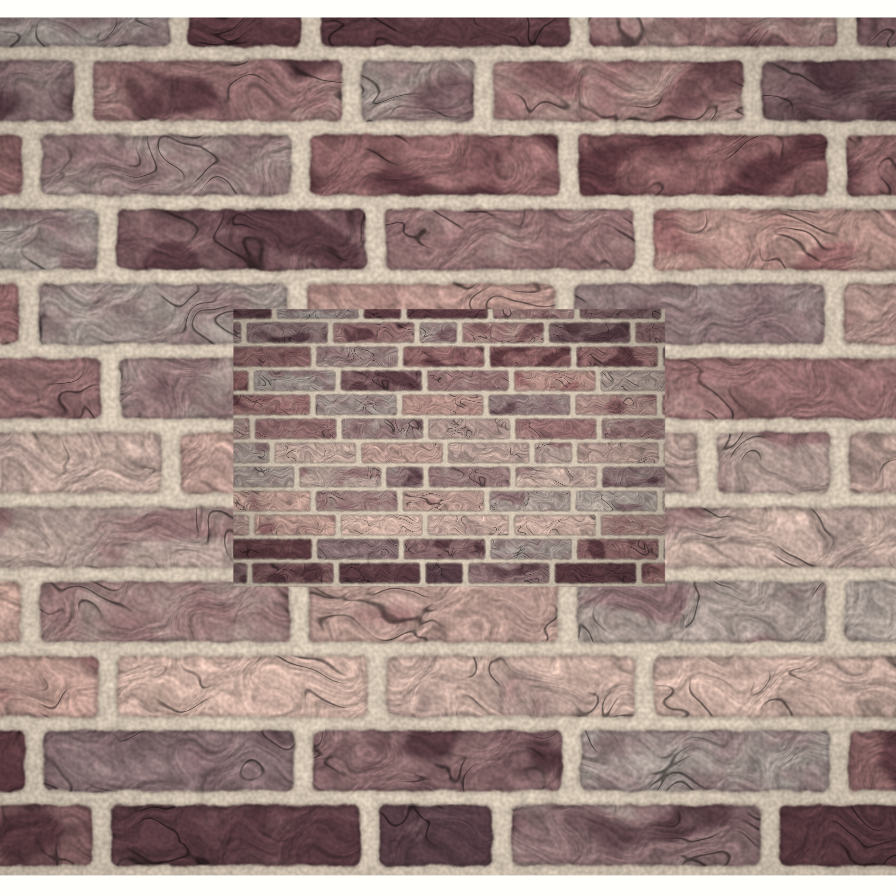
Give the GLSL for this texture, as a three.js fragment shader.

```glsl
// A weathered brick wall between white bands, with a small copy of the wider wall inset.
// Courses come from a running bond with an occasional half brick; hashes vary the
// tone of each brick, and gradient noise gives worn edges, creases, stains and grain.

#define ROW_H 0.0831         // course height, joint included
#define ROW_SHIFT 0.0234     // part of the top course that is cut off
#define BRICK_L 0.2995       // long brick, joint included
#define HEADER_L 0.1470      // half brick, joint included
#define JOINT vec2(0.0108, 0.0078)   // half joint widths
#define EDGE_WEAR 0.0045
#define CREASE 0.45
#define SOFTNESS 0.0022
#define INSET_SCALE 0.323
#define INSET_ORIGIN 0.3386
#define BAND vec2(0.0195, 0.9770)    // white beyond these heights, from the top

varying vec2 vUv;

const vec3 MORTAR = vec3(0.84, 0.78, 0.71);
const vec3 PALE   = vec3(0.77, 0.70, 0.65);
const vec3 GREY   = vec3(0.65, 0.59, 0.56);
const vec3 MAUVE  = vec3(0.55, 0.44, 0.44);
const vec3 DARK   = vec3(0.34, 0.24, 0.26);
const vec3 WHITE  = vec3(1.0, 1.0, 0.99);

float hash(vec2 p) {
  return fract(sin(dot(p, vec2(127.1, 311.7))) * 4375.85);
}

vec2 gradient(vec2 p) {
  float a = 6.2832 * hash(p);
  return vec2(cos(a), sin(a));
}

float noise(vec2 p) {
  vec2 i = floor(p), f = fract(p);
  vec2 u = f * f * f * (f * (f * 6.0 - 15.0) + 10.0);
  vec2 e = vec2(0.0, 1.0);
  float low = mix(dot(gradient(i), f), dot(gradient(i + e.yx), f - e.yx), u.x);
  float high = mix(dot(gradient(i + e), f - e), dot(gradient(i + 1.0), f - 1.0), u.x);
  return 1.4 * mix(low, high, u.y);
}

float fbm(vec2 p) {
  float sum = 0.0, amp = 0.5;
  for (int i = 0; i < 4; i++) {
    sum += amp * noise(p);
    p = p * 2.03 + 17.3;
    amp *= 0.5;
  }
  return sum;
}

// Left end of the half brick in a course; far to the right where there is none
float headerStart(float row) {
  if (row < 0.5) return 0.200;
  if (row < 1.5) return 0.393;
  if (row > 10.5) return 0.413;
  if (abs(row - 6.0) < 0.5) return 0.790;
  if (abs(row - 7.0) < 0.5) return 0.277;
  float phase = mod(row, 2.0) < 0.5 ? 0.036 : 0.121;
  return 5.0 * BRICK_L + phase + 0.008 * (hash(vec2(row, 3.0)) - 0.5);
}

vec3 brickColor(float tone) {
  vec3 c = mix(PALE, GREY, smoothstep(0.05, 0.35, tone));
  c = mix(c, MAUVE, smoothstep(0.35, 0.65, tone));
  return mix(c, DARK, smoothstep(0.62, 1.0, tone));
}

// Wall colour; w runs right and down, zoom is the size at which it is shown
vec3 wall(vec2 w, float zoom) {
  // Find the brick and its local position
  float row = floor((w.y + ROW_SHIFT) / ROW_H);
  float x = w.x - headerStart(row);
  bool isHeader = x >= 0.0 && x < HEADER_L;
  if (x >= HEADER_L) x -= HEADER_L;
  float len = isHeader ? HEADER_L : BRICK_L;
  float col = isHeader ? 40.0 : floor(x / BRICK_L);
  x = isHeader ? x : mod(x, BRICK_L);
  vec2 local = vec2(x - 0.5 * len, mod(w.y + ROW_SHIFT, ROW_H) - 0.5 * ROW_H);
  vec2 id = vec2(col, row);

  // Rounded box with worn edges
  vec2 q = abs(local) - 0.5 * vec2(len, ROW_H) + JOINT + 0.008;
  float d = length(max(q, 0.0)) + min(max(q.x, q.y), 0.0) - 0.008;
  d += EDGE_WEAR * fbm(w * 38.0);

  // Tone per brick: darker top and bottom courses, paler ones between
  float tone = row < 9.5 ? 0.74 - 0.055 * row : 0.74;
  tone += 0.55 * (hash(id + 5.0) - 0.5);
  vec2 s = w + 3.0 * hash(id);
  tone += 0.30 * fbm(s * vec2(16.0, 22.0));
  float stain = smoothstep(0.10, 0.50, noise(s * vec2(11.0, 15.0) + 9.0));
  tone += 0.32 * stain * step(0.45, hash(id + 21.0));
  vec3 brick = brickColor(tone);
  brick *= mix(vec3(0.97, 1.01, 1.02), vec3(1.07, 0.95, 0.94), hash(id + 13.0));

  // Relief lit from above, and broken creases
  vec2 k = s * vec2(24.0, 38.0) + 1.2 * noise(s * 20.0);
  float relief = fbm(k) - fbm(k + vec2(0.07, 0.16));
  float crease = 1.0 - smoothstep(0.0, 0.10, abs(noise(k * 0.75 + 4.0)));
  crease *= smoothstep(0.05, 0.40, noise(s * 13.0 + 31.0));
  brick *= (1.0 + 0.65 * relief) * (1.0 - CREASE * crease);
  brick *= 1.0 - 0.16 * smoothstep(-0.007, 0.0, d);

  // Sandy mortar, shaded beside the bricks
  vec3 mortar = MORTAR * (1.0 + 0.12 * fbm(w * 60.0));
  mortar *= mix(0.88, 1.0, smoothstep(0.0, 0.006, d));

  float soft = SOFTNESS / zoom;
  vec3 c = mix(brick, mortar, smoothstep(-soft, soft, d));
  c *= 1.0 + 0.10 * zoom * noise(w * 210.0);
  float vignette = length((w - vec2(0.504, 0.5)) * vec2(0.85, 1.0));
  return c * (1.0 - 0.25 * smoothstep(0.30, 0.95, vignette));
}

void main() {
  vec2 p = vec2(vUv.x, 1.0 - vUv.y);
  vec3 color = wall(p, 1.0);

  // White bands above and below
  float inside = smoothstep(-0.001, 0.001, min(p.y - BAND.x, BAND.y - p.y));
  color = mix(WHITE, color, inside);

  // Inset copy, showing more of the wall on either side
  vec2 box = abs(p - vec2(0.5013, 0.5)) - vec2(0.2409, 0.155);
  float inset = 1.0 - smoothstep(-0.001, 0.001, max(box.x, box.y));
  color = mix(color, wall((p - INSET_ORIGIN) / INSET_SCALE, INSET_SCALE), inset);

  gl_FragColor = vec4(color, 1.0);
}
```
